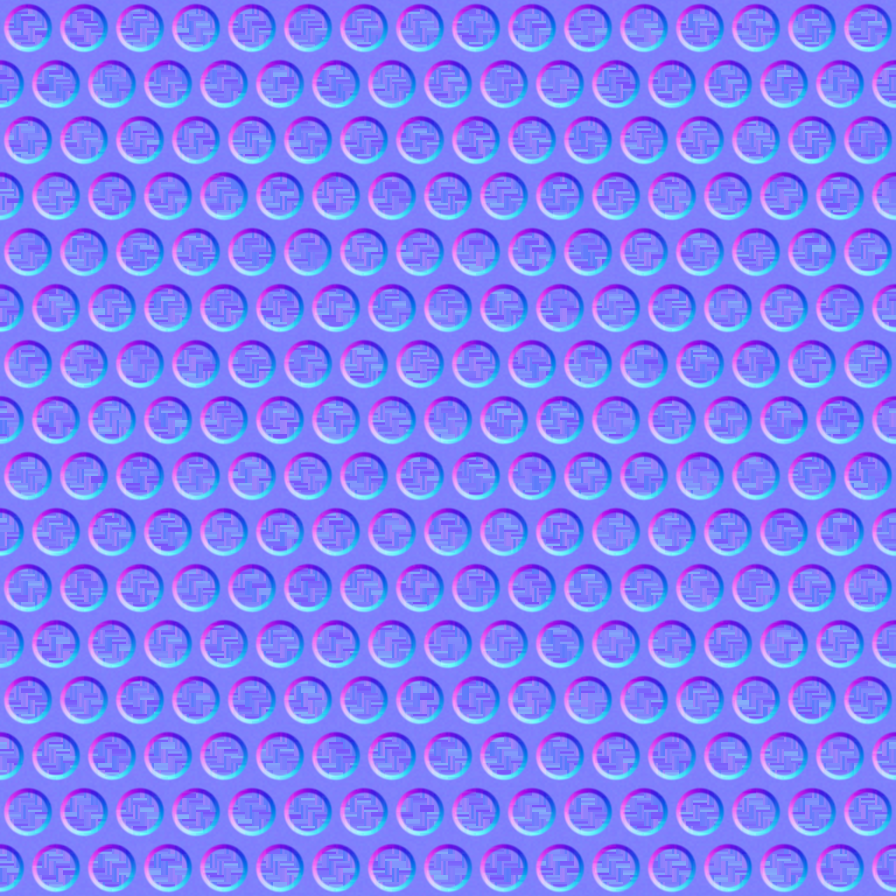
Reproduce this texture map procedurally as a Shadertoy shader.

```glsl
// Tangent-space normal map of a perforated sheet: staggered round recesses over a fine twill weave.

const float HOLES = 16.0;           // holes across and rows down (even, so the stagger wraps)
const float OUTER_RADIUS = 0.425;   // rim limits, in hole spacings
const float INNER_RADIUS = 0.345;
const float RIM_SOFTNESS = 0.026;
const float RIM_TILT = 0.90;        // sideways lean of the bevel
const float RIM_SHADE = 0.055;      // blue lost on the upper right of the bevel
const float TOWS = 128.0;           // weave strands across (multiple of 4)
const float FIBRES = 3.0;           // fibres in each strand
const float WEAVE_TILT = 0.36;
const float GRAIN_CELLS = 384.0;
const float GRAIN_TILT = 0.035;
const float FLAT_BLUE = 0.99;
const int SAMPLES = 3;              // antialiasing samples per axis

float hash(vec2 p) {
    return fract(sin(dot(p, vec2(127.1, 311.7))) * 43758.5453);
}

// Offset from the centre of the nearest hole; every other row is shifted by half.
vec2 holeOffset(vec2 uv) {
    vec2 p = uv * HOLES;
    float shift = 0.5 * (1.0 - mod(floor(p.y), 2.0));
    return fract(p + vec2(shift, 0.0)) - 0.5;
}

// 2/2 twill: strands float over two others, in steps along a diagonal.
vec2 weaveTilt(vec2 uv) {
    vec2 tow = floor(uv * TOWS);
    vec2 fibre = floor(uv * TOWS * FIBRES);
    float diagonal = tow.x + tow.y;
    float piece = mod(floor(diagonal / 4.0), TOWS / 4.0);
    bool horizontal = mod(diagonal, 4.0) < 2.0;
    float lane = horizontal ? fibre.y : fibre.x;
    float lean = hash(vec2(lane, piece + (horizontal ? 0.0 : 57.0))) * 2.0 - 1.0;
    return WEAVE_TILT * lean * (horizontal ? vec2(0.15, 1.0) : vec2(0.8, 0.1));
}

// Faint wrapped value noise on the flat sheet.
float grain(vec2 uv, float seed) {
    vec2 p = uv * GRAIN_CELLS;
    vec2 i = floor(p);
    vec2 f = smoothstep(0.0, 1.0, fract(p));
    vec2 a = mod(i, GRAIN_CELLS) + seed;
    vec2 b = mod(i + 1.0, GRAIN_CELLS) + seed;
    float low = mix(hash(a), hash(vec2(b.x, a.y)), f.x);
    float high = mix(hash(vec2(a.x, b.y)), hash(b), f.x);
    return mix(low, high, f.y) * 2.0 - 1.0;
}

vec3 normalColour(vec2 uv) {
    vec2 d = holeOffset(uv);
    float r = length(d);
    vec2 inward = -d / max(r, 0.001);

    // Masks for the bevel and the recessed floor
    float floorMask = 1.0 - smoothstep(INNER_RADIUS - RIM_SOFTNESS, INNER_RADIUS + RIM_SOFTNESS, r);
    float holeMask = 1.0 - smoothstep(OUTER_RADIUS - RIM_SOFTNESS, OUTER_RADIUS + RIM_SOFTNESS, r);
    float rim = holeMask * (1.0 - floorMask);

    // Sideways lean from each part
    vec2 tilt = inward * RIM_TILT * rim;
    tilt += weaveTilt(uv) * mix(0.3 * rim, 1.0, floorMask);
    tilt += GRAIN_TILT * (1.0 - holeMask) * vec2(grain(uv, 3.0), grain(uv, 71.0));

    // Blue stays high on the lower left bevel and falls on the upper right
    float away = dot(inward, vec2(-0.5, -0.87));
    float blue = FLAT_BLUE - rim * RIM_SHADE * (0.9 + away) - 0.08 * floorMask * dot(tilt, tilt);
    return vec3(0.5 + 0.5 * tilt, blue);
}

void mainImage(out vec4 fragColor, in vec2 fragCoord) {
    vec3 sum = vec3(0.0);
    for (int y = 0; y < SAMPLES; y++) {
        for (int x = 0; x < SAMPLES; x++) {
            vec2 jitter = (vec2(x, y) + 0.5) / float(SAMPLES) - 0.5;
            sum += normalColour((fragCoord + jitter) / iResolution.xy);
        }
    }
    fragColor = vec4(clamp(sum / float(SAMPLES * SAMPLES), 0.0, 1.0), 1.0);
}
```
